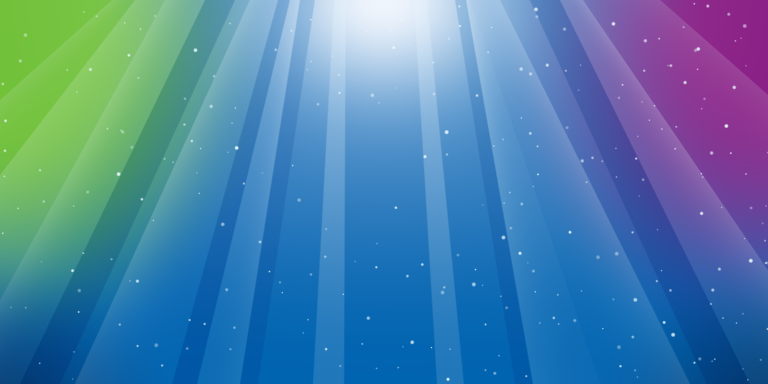
Write a WebGL 1 fragment shader that draws this background.

```glsl
precision highp float;
// Light shafts fanning down from a white glow over a blue backdrop,
// with green and purple corners and drifting specks. Shafts are bands
// between slanted lines; specks are jittered points on hashed grids.
uniform vec2 u_resolution;

const vec3 DEEP_BLUE = vec3(0.0, 0.39, 0.69);
const vec3 SOFT_BLUE = vec3(0.15, 0.46, 0.73);
const vec3 GREEN = vec3(0.43, 0.75, 0.20);
const vec3 PURPLE = vec3(0.53, 0.10, 0.51);
const vec3 NAVY = vec3(0.02, 0.20, 0.40);
const vec3 SHADE = vec3(0.68, 0.83, 0.92);

float hash(vec2 cell) {
  vec3 q = fract(cell.xyx * vec3(0.1031, 0.1030, 0.0973));
  q += dot(q, q.yzx + 33.33);
  return fract((q.x + q.y) * q.z);
}

// Elliptical falloff: 1 near the centre, 0 beyond the radii.
float pool(vec2 p, vec2 center, vec2 radii, float core) {
  return 1.0 - smoothstep(core, 1.0, length((p - center) / radii));
}

float gaussian(vec2 offset, vec2 spread) {
  vec2 q = offset / spread;
  return exp(-dot(q, q));
}

// Band between two lines, each given by its x at the top and bottom.
// lean -1 brightens the left edge, +1 the right edge, 0 stays flat.
float shaft(vec2 p, vec2 left, vec2 right, float lean, float blur) {
  float a = mix(left.y, left.x, p.y);
  float b = mix(right.y, right.x, p.y);
  float inside = smoothstep(-blur, blur, p.x - a) * smoothstep(-blur, blur, b - p.x);
  float across = clamp((p.x - a) / (b - a), 0.0, 1.0);
  float toward = lean < 0.0 ? 1.0 - across : across;
  return inside * mix(1.0, toward * toward, abs(lean));
}

// One speck per grid cell, kept clear of the cell border.
float specks(vec2 p, float size, float seed, float density, float blur) {
  vec2 cell = floor(p / size);
  vec2 key = cell + seed;
  vec2 jitter = vec2(hash(key + 11.3), hash(key + 27.7));
  vec2 center = (cell + 0.12 + 0.76 * jitter) * size;
  float chance = hash(key + 51.1);
  float variety = hash(key + 73.9);
  float radius = mix(0.0012, 0.0048, variety * variety);
  float disc = 1.0 - smoothstep(radius - blur, radius + blur, length(p - center));
  return disc * step(chance, density) * mix(0.35, 0.95, hash(key + 95.2));
}

vec3 backdrop(vec2 p) {
  vec3 color = mix(DEEP_BLUE, SOFT_BLUE, smoothstep(0.05, 0.65, p.y));
  color = mix(color, GREEN, pool(p, vec2(-1.0, 0.95), vec2(0.76, 0.93), 0.3));
  color = mix(color, PURPLE, pool(p, vec2(1.0, 0.92), vec2(0.75, 0.90), 0.2));
  float corners = pool(vec2(abs(p.x), p.y), vec2(1.05, -0.08), vec2(0.55, 0.45), 0.0);
  color = mix(color, NAVY, 0.85 * corners);
  vec2 fromSource = p - vec2(0.0, 1.0);
  color = mix(color, vec3(0.90, 0.95, 1.0), 0.28 * gaussian(fromSource, vec2(0.7, 0.5)));
  return mix(color, vec3(0.97, 0.98, 1.0), 0.95 * gaussian(fromSource, vec2(0.30, 0.24)));
}

float lightShafts(vec2 p, float blur) {
  // Flat shafts beside the centre
  float light = 0.24 * shaft(p, vec2(-0.130, -0.185), vec2(-0.100, -0.104), 0.0, blur);
  light += 0.24 * shaft(p, vec2(0.078, 0.138), vec2(0.112, 0.208), 0.0, blur);
  // Left side
  light += 0.20 * shaft(p, vec2(-0.245, -0.487), vec2(-0.219, -0.375), 0.5, blur);
  light += 0.22 * shaft(p, vec2(-0.349, -0.805), vec2(-0.276, -0.552), -0.9, blur);
  light += 0.25 * shaft(p, vec2(-0.570, -1.120), vec2(-0.466, -0.948), -0.8, blur);
  light += 0.20 * shaft(p, vec2(-0.648, -1.420), vec2(-0.570, -1.120), -0.4, blur);
  light += 0.14 * shaft(p, vec2(-0.708, -1.828), vec2(-0.648, -1.420), -0.8, blur);
  // Right side
  light += 0.22 * shaft(p, vec2(0.214, 0.388), vec2(0.224, 0.563), -0.6, blur);
  light += 0.23 * shaft(p, vec2(0.224, 0.563), vec2(0.302, 0.797), 0.8, blur);
  light += 0.26 * shaft(p, vec2(0.458, 0.953), vec2(0.518, 1.203), 0.7, blur);
  light += 0.15 * shaft(p, vec2(0.518, 1.203), vec2(0.719, 1.857), 0.7, blur);
  return light * mix(0.55, 1.0, smoothstep(0.0, 0.7, p.y));
}

float darkShafts(vec2 p, float blur) {
  float dark = shaft(p, vec2(-0.276, -0.552), vec2(-0.245, -0.487), 0.0, blur);
  dark += 0.8 * shaft(p, vec2(-0.219, -0.375), vec2(-0.180, -0.328), 0.0, blur);
  dark += shaft(p, vec2(-0.466, -0.948), vec2(-0.388, -0.844), 0.0, blur);
  dark += 0.8 * shaft(p, vec2(0.185, 0.341), vec2(0.214, 0.388), 0.0, blur);
  dark += shaft(p, vec2(0.380, 0.840), vec2(0.458, 0.953), 0.0, blur);
  return min(dark, 1.0);
}

void main() {
  // Height spans 0 to 1; x is measured from the centre line.
  vec2 p = gl_FragCoord.xy / u_resolution.y;
  p.x -= 0.5 * u_resolution.x / u_resolution.y;
  float blur = 1.0 / u_resolution.y;

  vec3 color = backdrop(p);
  color *= mix(vec3(1.0), SHADE, 0.75 * darkShafts(p, blur));
  color = mix(color, vec3(0.92, 0.97, 1.0), lightShafts(p, blur));

  // Specks thicken toward the lower right
  float density = 0.22 + 0.30 * smoothstep(-0.5, 0.7, p.x - 0.6 * p.y);
  float sparkle = 0.0;
  for (int i = 0; i < 3; i++) {
    float layer = float(i);
    sparkle += specks(p, 0.07 + 0.018 * layer, 40.0 + 60.0 * layer, density, blur);
  }
  color = mix(color, vec3(0.92, 0.98, 1.0), min(sparkle, 1.0));
  gl_FragColor = vec4(color, 1.0);
}
```
